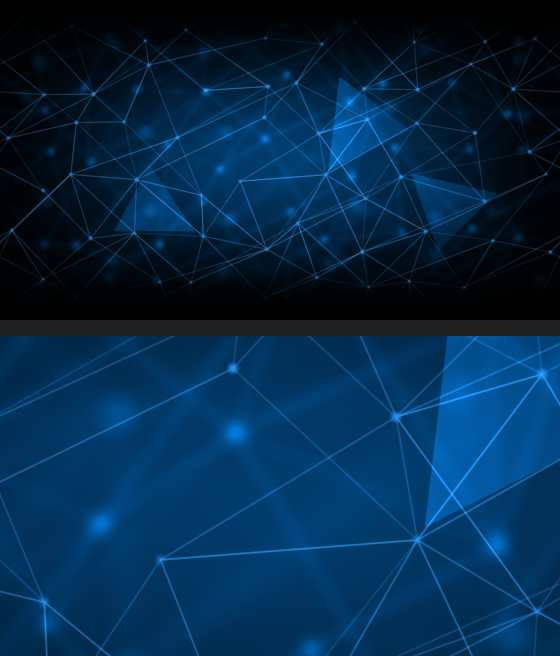
Top: the whole. Bottom: its middle third, enlarged.
Reproduce this background procedurally as a WebGL 2 fragment shader.

```glsl
#version 300 es
precision highp float;

uniform vec2 u_resolution;
out vec4 fragColor;

const float PI = 3.14159265;

// Colours
const vec3 BASE_COLOR = vec3(0.0, 0.008, 0.016);
const vec3 GLOW_COLOR = vec3(0.012, 0.55, 1.0);
const vec3 LINE_COLOR = vec3(0.28, 0.62, 0.90);
const vec3 NODE_COLOR = vec3(0.16, 0.56, 0.95);

// Central glow: peak brightness and falloff exponents
const float GLOW_PEAK = 0.41;
const vec2 GLOW_FALLOFF = vec2(1.7, 2.3);

// Networks: whole cells per tile, line and node radii in canvas heights
const vec2 SHARP_GRID = vec2(10.0, 6.0);
const vec2 SOFT_GRID = vec2(9.0, 5.0);
const vec2 HAZE_GRID = vec2(6.0, 4.0);
const vec2 SHARP_RADII = vec2(0.0008, 0.0075);
const vec2 SOFT_RADII = vec2(0.015, 0.026);
const vec2 HAZE_RADII = vec2(0.030, 0.036);
const float NODE_MARGIN = 0.14;
const float LINK_CHANCE = 0.62;
const int LINK_COUNT = 5;
const vec2 LINKS[LINK_COUNT] = vec2[](
    vec2(1, 0), vec2(0, 1), vec2(1, 1), vec2(-1, 1), vec2(2, 1));

// Translucent shards
const int SHARD_COUNT = 3;
const float SHARD_SIZE = 0.155;
const float SHARD_LIGHT = 0.29;

float hash(vec2 p) {
    return fract(sin(dot(p, vec2(127.1, 311.7))) * 43758.5453);
}

// Cell index wrapped to the tile, shifted by the layer seed
vec2 wrapCell(vec2 cell, vec2 grid, float seed) {
    return floor(mod(cell + 0.5, grid)) + seed;
}

vec2 nodeAt(vec2 cell, vec2 grid, float seed) {
    vec2 id = wrapCell(cell, grid, seed);
    vec2 jitter = vec2(hash(id), hash(id + 57.3));
    return cell + mix(vec2(NODE_MARGIN), vec2(1.0 - NODE_MARGIN), jitter);
}

float segmentDistance(vec2 p, vec2 a, vec2 b) {
    vec2 ap = p - a, ab = b - a;
    return length(ap - ab * clamp(dot(ap, ab) / dot(ab, ab), 0.0, 1.0));
}

// Jittered nodes joined to random neighbours: x = lines, y = nodes
vec2 network(vec2 uv, vec2 grid, float seed, vec2 radii, float aspect, float pixel) {
    vec2 cellSize = vec2(aspect, 1.0) / grid;
    vec2 home = floor(uv * grid);
    vec2 p = uv * grid * cellSize;
    vec2 light = vec2(0.0);
    for (int y = -1; y <= 1; y++)
    for (int x = -2; x <= 1; x++) {
        vec2 cell = home + vec2(x, y);
        vec2 id = wrapCell(cell, grid, seed);
        vec2 a = nodeAt(cell, grid, seed) * cellSize;
        float nodeLight = mix(0.35, 1.0, hash(id + 91.7));
        light.y += nodeLight * (1.0 - smoothstep(0.0, radii.y + pixel, length(p - a)));
        for (int k = 0; k < LINK_COUNT; k++) {
            float pick = hash(id + 31.7 * float(k + 1));
            if (pick > LINK_CHANCE) continue;
            vec2 b = nodeAt(cell + LINKS[k], grid, seed) * cellSize;
            float lineLight = mix(0.3, 1.0, pick / LINK_CHANCE);
            float d = segmentDistance(p, a, b);
            light.x += lineLight * (1.0 - smoothstep(0.0, radii.x + pixel, d));
        }
    }
    return light;
}

// Triangle with uneven corners, shaded along its tilt
float shard(vec2 p, float tilt, float seed, float pixel) {
    vec2 corners[3];
    for (int k = 0; k < 3; k++) {
        float angle = tilt + 2.0 * PI * float(k) / 3.0;
        float reach = SHARD_SIZE * mix(0.8, 1.15, hash(vec2(seed, k)));
        corners[k] = reach * vec2(cos(angle), sin(angle));
    }
    float d = -1.0;
    for (int k = 0; k < 3; k++) {
        vec2 edge = normalize(corners[(k + 1) % 3] - corners[k]);
        d = max(d, dot(p - corners[k], vec2(edge.y, -edge.x)));
    }
    float shade = 0.75 - 0.3 * dot(p, vec2(cos(tilt), sin(tilt))) / SHARD_SIZE;
    return shade * (1.0 - smoothstep(-pixel, pixel, d));
}

void main() {
    vec2 uv = gl_FragCoord.xy / u_resolution;
    float aspect = u_resolution.x / u_resolution.y;
    float pixel = 1.0 / u_resolution.y;

    // Glow and fade vanish at the tile borders
    vec2 arch = max(sin(PI * uv), 0.0);
    vec2 falloff = pow(arch, GLOW_FALLOFF);
    float glow = falloff.x * falloff.y;
    float fade = smoothstep(0.1, 0.75, arch.y) * mix(0.6, 1.0, arch.x);

    // Out-of-focus networks
    vec2 haze = network(uv, HAZE_GRID, 23.0, HAZE_RADII, aspect, pixel);
    vec2 soft = network(uv, SOFT_GRID, 47.0, SOFT_RADII, aspect, pixel);
    float light = GLOW_PEAK * glow;
    light += fade * (dot(haze, vec2(0.035, 0.08)) + dot(soft, vec2(0.06, 0.20)));

    // Shards spread from left to right, alternately low and high
    for (int i = 0; i < SHARD_COUNT; i++) {
        float n = float(i);
        vec2 center = vec2(0.27 + 0.53 * sqrt(n / 2.0), 0.48 - 0.13 * cos(PI * n));
        vec2 p = (uv - center) * vec2(aspect, 1.0);
        light += SHARD_LIGHT * fade * shard(p, 1.6 - 1.7 * n, n + 3.0, pixel);
    }

    // Sharp network on top
    vec2 sharp = network(uv, SHARP_GRID, 11.0, SHARP_RADII, aspect, pixel) * fade;
    vec3 color = BASE_COLOR * arch.y + GLOW_COLOR * light;
    color += LINE_COLOR * 0.42 * min(sharp.x, 1.3);
    color = mix(color, max(color, NODE_COLOR), min(sharp.y * 1.2, 1.0));
    fragColor = vec4(min(color, 1.0), 1.0);
}
```
